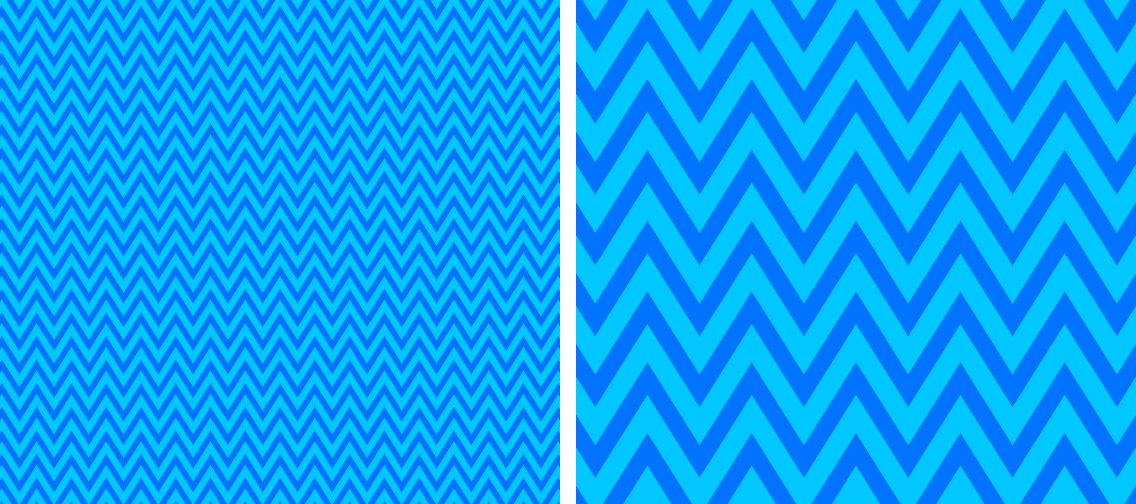
Left: the whole. Right: its middle third, enlarged.
A WebGL 1 fragment shader for this pattern:

```glsl
precision highp float;
// Narrow blue chevron stripes on a cyan ground.
// A triangle wave shifts each column vertically; repeating the shifted height
// gives the stripes, whose edges are smoothed by their true distance.

uniform vec2 u_resolution;

// Lengths are fractions of the canvas height.
const vec3 GROUND_COLOR = vec3(0.0, 0.78, 1.0);
const vec3 STRIPE_COLOR = vec3(0.0, 0.45, 1.0);
const float ZIGZAG_PERIOD = 0.0690;   // peak to peak, across
const float ZIGZAG_HEIGHT = 0.0549;   // valley to peak
const float STRIPES_DOWN = 21.36;     // stripe repeats over the height
const float STRIPE_SHARE = 0.46;      // stripe part of each repeat
const float STRIPE_PHASE = 0.72;      // vertical offset, in repeats
const float EDGE_PIXELS = 0.9;        // width of the smoothed edge

// Triangle wave: 1 at whole numbers, 0 halfway between them.
float triangleWave(float t) {
  return abs(2.0 * fract(t) - 1.0);
}

// Signed distance to the nearest chevron stripe, negative inside.
float chevronDistance(vec2 p) {
  float lift = ZIGZAG_HEIGHT * triangleWave(p.x / ZIGZAG_PERIOD);
  float row = (p.y - lift) * STRIPES_DOWN - STRIPE_PHASE;
  float fromCenter = abs(fract(row + 0.5) - 0.5);
  float vertical = (fromCenter - 0.5 * STRIPE_SHARE) / STRIPES_DOWN;

  // Turn the vertical gap into a distance perpendicular to the slope.
  float slope = 2.0 * ZIGZAG_HEIGHT / ZIGZAG_PERIOD;
  return vertical / sqrt(1.0 + slope * slope);
}

void main() {
  // A peak sits on the vertical centre line; y starts at the bottom.
  vec2 p = (gl_FragCoord.xy - vec2(0.5 * u_resolution.x, 0.0)) / u_resolution.y;

  float edge = EDGE_PIXELS / u_resolution.y;
  float ground = clamp(chevronDistance(p) / edge + 0.5, 0.0, 1.0);
  gl_FragColor = vec4(mix(STRIPE_COLOR, GROUND_COLOR, ground), 1.0);
}
```
